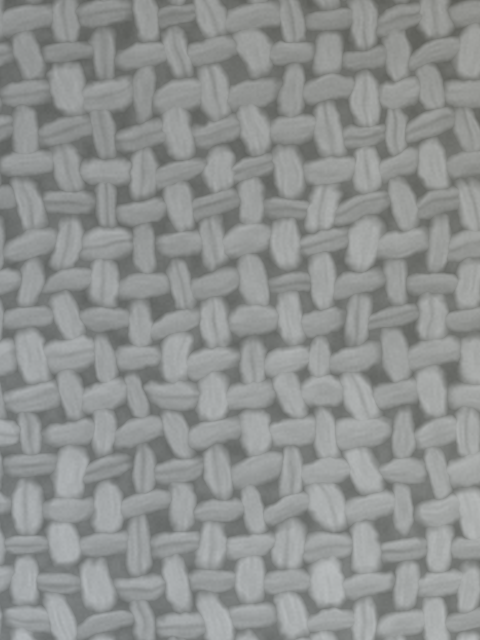
This texture is drawn by a Shadertoy shader. Its source:

```glsl
// Coarse grey plain-weave cloth, softly focused: each cell of a wobbling grid
// shows either a slanted weft float or an upright warp float over dark gaps.
// Floats are rounded superellipses with hashed size, tilt, tone and fibres.
#define COUNT vec2(13.0, 17.0)
#define WEFT_HALF vec2(0.76, 0.33)
#define WARP_HALF vec2(0.36, 0.70)
#define WEFT_TILT 0.17
#define WARP_TILT 0.12
#define WOBBLE 0.34
#define SOFTNESS 0.62
#define GAP_COLOR vec3(0.395, 0.405, 0.395)
#define YARN_COLOR vec3(0.665, 0.677, 0.677)
#define GRAIN 0.022

float hash(vec2 p) {
    vec3 q = fract(vec3(p.xyx) * 0.1031);
    q += dot(q, q.yzx + 33.33);
    return fract((q.x + q.y) * q.z);
}

float noise(vec2 p) {
    vec2 i = floor(p), f = fract(p);
    f = f * f * (3.0 - 2.0 * f);
    return mix(mix(hash(i), hash(i + vec2(1, 0)), f.x),
               mix(hash(i + vec2(0, 1)), hash(i + vec2(1, 1)), f.x), f.y);
}

mat2 rotation(float a) {
    return mat2(cos(a), -sin(a), sin(a), cos(a));
}

// Brightness of the float shown by one cell; p is relative to the cell centre
float floatTone(vec2 p, vec2 cell) {
    vec2 id = cell + 50.0;
    bool weft = mod(cell.x + cell.y, 2.0) < 0.5;
    float size = hash(id + 7.1) - 0.5;
    float turn = hash(id + 19.7) - 0.5;
    float thread = hash(weft ? vec2(id.y, 3.0) : vec2(id.x, 91.0)) - 0.5;
    p -= 0.16 * (vec2(hash(id + 31.3), hash(id + 43.9)) - 0.5);

    vec2 halfSize = weft ? WEFT_HALF : WARP_HALF;
    float thickness = 1.0 + 0.26 * thread + 0.30 * size;
    halfSize *= weft ? vec2(1.0 + 0.2 * turn, thickness) : vec2(thickness, 1.0);
    vec2 q = rotation(weft ? WEFT_TILT + 0.3 * turn : WARP_TILT + 0.45 * turn) * p;

    // Rounded outline, lightly frayed
    vec2 a = abs(q / halfSize);
    float d = pow(pow(a.x, 2.5) + pow(a.y, 2.5), 0.4);
    d += 0.16 * (noise(q * 6.0 + id * 9.0) - 0.5);
    float cover = 1.0 - smoothstep(1.0 - SOFTNESS * 0.5, 1.0 + SOFTNESS * 0.5, d);

    // Fibres run along the yarn; some floats part into two strands
    vec2 along = weft ? q : q.yx;
    float fibre = noise(along * vec2(2.2, 11.0) + id * 5.0) - 0.5;
    float split = step(0.62, hash(id + 61.0)) * exp(-pow((along.y - 0.08 * turn) / 0.07, 2.0));
    float tone = 0.83 + 0.16 * size + 0.12 * thread + 0.16 * fibre - 0.20 * split;
    tone += weft ? 0.16 * q.y / halfSize.y - 0.05 : 0.07;
    return cover * tone;
}

void mainImage(out vec4 fragColor, in vec2 fragCoord) {
    vec2 uv = fragCoord / iResolution.xy;
    vec2 p = uv * COUNT - vec2(0.3, 0.0);

    // Hand-woven irregularity of the grid
    p += WOBBLE * (vec2(noise(p * 0.55 + 11.0), noise(p * 0.6 + 47.0)) - 0.5);
    p += 0.12 * (vec2(noise(p * 2.1 + 80.0), noise(p * 2.1 + 23.0)) - 0.5);

    // The brightest float of the surrounding cells lies on top
    vec2 base = floor(p);
    float light = 0.30 * noise(p * 3.0 + 60.0);
    for (int y = -1; y <= 1; y++)
        for (int x = -1; x <= 1; x++) {
            vec2 cell = base + vec2(x, y);
            light = max(light, floatTone(p - cell - 0.5, cell));
        }

    // Cloth colour, light falling off upward, warmer toward the upper right
    vec3 color = mix(GAP_COLOR, YARN_COLOR, light);
    color *= mix(1.04, 0.92, uv.y) + 0.05 * (noise(uv * 4.0 + 5.0) - 0.5);
    color += vec3(0.006, 0.0, -0.012) * (uv.x + uv.y - 0.9);

    // Fine camera-like grain
    color += GRAIN * (noise(uv * vec2(190.0, 255.0)) - 0.5);
    fragColor = vec4(color, 1.0);
}
```
